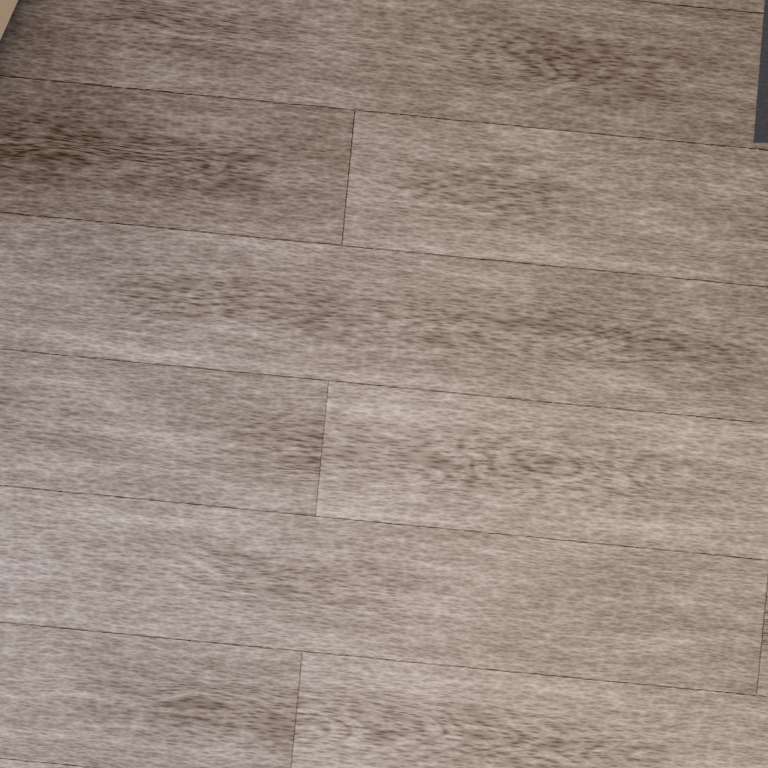
Give the GLSL for this texture, as a WebGL 2 fragment shader.

```glsl
#version 300 es
precision highp float;
// Weathered grey-brown oak floor: slightly tilted staggered planks with cathedral grain.
uniform vec2 u_resolution;
out vec4 fragColor;

vec2 hash2(vec2 p) {
  vec3 q = fract(p.xyx * vec3(.1031, .1030, .0973));
  q += dot(q, q.yzx + 33.33);
  return fract((q.xx + q.yz) * q.zy);
}

// Cellular noise: distance to the nearest scattered point
float cells(vec2 p) {
  vec2 id = floor(p), f = p - id;
  float nearest = 2.;
  for (int j = -1; j <= 1; j++)
    for (int i = -1; i <= 1; i++) {
      vec2 cell = vec2(i, j);
      vec2 toPoint = cell + hash2(id + cell) - f;
      nearest = min(nearest, dot(toPoint, toPoint));
    }
  return sqrt(nearest);
}

// Layered, bent sines, about -1 to 1
float swell(vec2 p) {
  float sum = 0., amp = .55;
  for (int i = 0; i < 4; i++) {
    p = mat2(.8, .6, -.6, .8) * p * 1.7 + 1.3;
    sum += amp * sin(p.x + 1.2 * sin(p.y));
    amp *= .45;
  }
  return sum;
}

void main() {
  vec2 uv = gl_FragCoord.xy / u_resolution;
  float px = 1. / min(u_resolution.x, u_resolution.y);

  // Floor axes: x along the planks, y across them and downward
  float tilt = .097;
  vec2 p = mat2(cos(tilt), -sin(tilt), sin(tilt), cos(tilt)) * vec2(uv.x, 1. - uv.y);

  // Running bond: every other row shifts by half a plank
  float rowPos = (p.y - .098) / .177;
  float row = floor(rowPos), across = fract(rowPos) - .5;
  float odd = mod(row, 2.);
  float along = (p.x - .474 - .594 * odd) / 1.19;
  vec2 plank = vec2(floor(along), row);
  vec2 rnd = hash2(plank + 17.);
  vec2 seed = rnd * 40.;

  // Cathedral figure gathers around the middle of each plank
  float figure = swell(p * vec2(6., 26.) + seed);
  float patches = smoothstep(-.5, .6, swell(vec2(p.x * 5., row * 9.) + seed));
  float heart = exp(-across * across * 18.) * patches;
  float rings = pow(.5 + .5 * sin(figure * 21.), 4.);
  float knot = smoothstep(.6, 1., figure) * heart;

  // Fibres at three sizes, bent by the figure
  vec2 g = vec2(p.x, p.y + .005 * figure) + seed;
  float broad = cells(g * vec2(7., 60.));
  float fibre = cells(g * vec2(38., 210.));
  float fine = cells(g * vec2(110., 330.));
  float pores = 1. - smoothstep(.08, .38, fibre);

  // Light falls off upward, to the right and into the top left corner
  float tone = .93 - .27 * smoothstep(.25, 1., uv.y) - .13 * smoothstep(.45, 1.1, uv.x);
  vec2 corner = (uv - vec2(0., .9)) * vec2(5., 4.);
  tone -= .28 * exp(-dot(corner, corner));
  tone += (1. - odd) * (plank.x < 0. ? -.09 : .04) + .06 * (rnd.x - .5);

  // Grain shading
  tone += .22 * (broad - .5) + .24 * (fibre - .5) + .26 * (fine - .5);
  tone += .04 * swell(p * vec2(9., 40.) + seed.yx);
  tone -= pores * (.05 + .16 * heart);
  tone -= heart * (.07 + rings * (.1 + .28 * fine)) + .12 * knot;

  // Thin, uneven seams
  float seamDist = min((.5 - abs(across)) * .177, abs(fract(along + .5) - .5) * 1.19);
  float seam = 1. - smoothstep(.0003, .001 + .5 * px, seamDist);
  tone -= seam * (.36 + .16 * sin(p.x * 190. + 3. * sin(p.x * 67. + row)));

  vec3 color = mix(vec3(.30, .23, .18), vec3(.74, .69, .66), clamp(tone, -.12, 1.1));
  color *= mix(vec3(.99, 1., 1.025), vec3(1.01, 1., .98), smoothstep(0., .8, uv.x));

  // Furniture edges: pale wedge with shadow at left, dark post at right
  float wedge = uv.x - .024 + .45 * (1. - uv.y);
  color *= 1. - .5 * exp(-max(wedge, 0.) * 45.) * smoothstep(.72, .95, uv.y);
  color = mix(color, vec3(.60, .52, .44), 1. - smoothstep(-px, px, wedge));
  float post = min(uv.x - .981 - .08 * (uv.y - .814), uv.y - .814);
  color = mix(color, vec3(.24, .23, .24) + .05 * fine, smoothstep(-px, px, post));

  fragColor = vec4(color, 1.);
}
```
